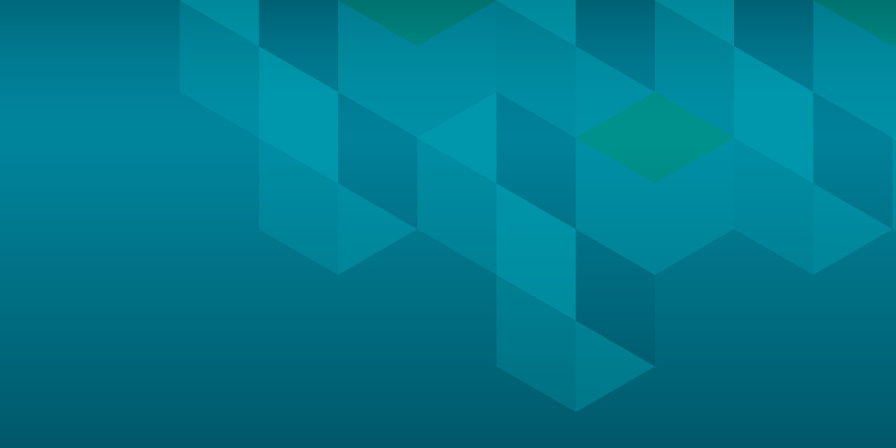
Give the GLSL for this background, as a WebGL 2 fragment shader.

```glsl
#version 300 es
precision highp float;
// Teal backdrop with translucent isometric facets hanging from the top edge.
// One motif of parallelograms, triangles and a green rhombus is repeated on a
// staggered lattice; every facet tints the vertical gradient beneath it.

uniform vec2 u_resolution;
out vec4 fragColor;

// Vertical gradient
const vec3 TOP_TEAL = vec3(0.0, 0.405, 0.480);
const vec3 PEAK_TEAL = vec3(0.0, 0.518, 0.613);
const vec3 BASE_TEAL = vec3(0.0, 0.348, 0.415);
const float PEAK_DEPTH = 0.32;

// Facet tints
const vec3 HIGHLIGHT = vec3(0.0, 0.68, 0.75);
const vec3 GREEN_TINT = vec3(1.0, 1.10, 0.90);
const float BRIGHT = 0.47;
const float TIP = 0.32;
const float LIGHT = 0.27;
const float MID = 0.23;
const float SHADE = -0.10;

// Lattice, in canvas heights: one column wide, half a facet side tall
const vec2 GRID_ORIGIN = vec2(0.401, 0.001);
const vec2 GRID_CELL = vec2(0.1768, 0.1021);
const float MOTIF_STEP = 3.0;
const int MOTIFS = 4;
const int STACK = 2;

vec2 pixelSize; // one pixel in grid units

// Antialiased coverage of the interval from lo to hi
float band(float v, float lo, float hi, float width) {
    return clamp((v - lo) / width + 0.5, 0.0, 1.0)
         - clamp((v - hi) / width + 0.5, 0.0, 1.0);
}

// One-column facet; top and bottom hold the rows of its left and right ends
float facet(vec2 p, float column, vec2 top, vec2 bottom) {
    float across = p.x - column;
    float rows = band(p.y, mix(top.x, top.y, across),
                      mix(bottom.x, bottom.y, across), pixelSize.y * 1.2);
    return rows * band(across, 0.0, 1.0, pixelSize.x);
}

// Parallelogram two rows tall, descending to the right
float falling(vec2 p, float column, float row) {
    return facet(p, column, vec2(row, row + 1.0), vec2(row + 2.0, row + 3.0));
}

// Returns the highlight amount in x and the green coverage in y
vec2 motif(vec2 p) {
    float lift = BRIGHT * facet(p, 0.0, vec2(0.0, -1.0), vec2(0.0, 1.0));
    lift += MID * falling(p, 0.0, 0.0);

    lift += SHADE * falling(p, 1.0, -1.0);
    lift += BRIGHT * falling(p, 1.0, 1.0);
    lift += MID * falling(p, 1.0, 3.0);

    lift += LIGHT * falling(p, 2.0, 0.0);
    lift += SHADE * falling(p, 2.0, 2.0);
    lift += TIP * facet(p, 2.0, vec2(4.0, 5.0), vec2(6.0, 5.0));

    lift += LIGHT * facet(p, 3.0, vec2(1.0, 0.0), vec2(3.0, 2.0));

    float green = facet(p, 2.0, vec2(0.0, -1.0), vec2(0.0, 1.0))
                + facet(p, 3.0, vec2(-1.0, 0.0), vec2(1.0, 0.0));
    return vec2(lift, green);
}

vec3 backdrop(float depth) {
    float rise = 1.0 - clamp(depth / PEAK_DEPTH, 0.0, 1.0);
    float fall = clamp((depth - PEAK_DEPTH) / (1.0 - PEAK_DEPTH), 0.0, 1.0);
    vec3 upper = mix(PEAK_TEAL, TOP_TEAL, rise * rise);
    return mix(upper, BASE_TEAL, fall);
}

void main() {
    vec2 canvas = gl_FragCoord.xy / u_resolution.y;
    float depth = 1.0 - canvas.y;
    vec2 grid = (vec2(canvas.x, depth) - GRID_ORIGIN) / GRID_CELL;
    pixelSize = 1.0 / (u_resolution.y * GRID_CELL);

    // Odd motifs hang half a period lower; each repeats upward
    vec2 tint = vec2(0.0);
    for (int j = 0; j < MOTIFS; j++) {
        for (int n = 0; n < STACK; n++) {
            float row = float(j % 2) - 2.0 * float(n);
            tint += motif(grid - MOTIF_STEP * vec2(float(j), row));
        }
    }

    vec3 color = backdrop(depth);
    color = mix(color, HIGHLIGHT, tint.x);
    color *= mix(vec3(1.0), GREEN_TINT, tint.y);
    fragColor = vec4(color, 1.0);
}
```
